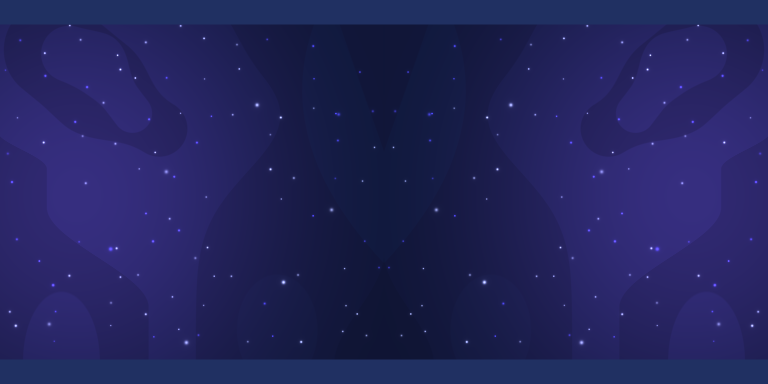
A Shadertoy shader for this background:

```glsl
// Mirrored indigo night sky with layered nebula shapes, stars and two flat bars.
#define BAR_HEIGHT 0.0638
#define BAR_COLOR vec3(0.125, 0.190, 0.385)
#define GLOW_COLOR vec3(0.212, 0.180, 0.500)
#define DARK_COLOR vec3(0.072, 0.096, 0.245)
#define GLOW_CENTER vec2(0.20, 0.49)
#define GLOW_RADIUS 0.86
#define SMALL_STAR_GRID 12.0
#define LARGE_STAR_GRID 5.0

// Hash without sine: three values in 0..1 for a cell.
vec3 hash3(vec2 cell) {
    vec3 q = fract(cell.xyx * vec3(0.1031, 0.1030, 0.0973));
    q += dot(q, q.yxz + 33.33);
    return fract((q.xxy + q.yzz) * q.zyx);
}

// Coverage of the negative side of a distance, smoothed over one pixel.
float fill(float dist) {
    float edge = 0.8 / iResolution.y;
    return 1.0 - smoothstep(-edge, edge, dist);
}

float smoothMin(float a, float b, float k) {
    float h = max(k - abs(a - b), 0.0) / k;
    return min(a, b) - 0.25 * h * h * k;
}

float capsule(vec2 p, vec2 a, vec2 b, float radius) {
    vec2 ab = b - a;
    float along = clamp(dot(p - a, ab) / dot(ab, ab), 0.0, 1.0);
    return length(p - a - ab * along) - radius;
}

float ellipse(vec2 p, vec2 center, vec2 radii) {
    return (length((p - center) / radii) - 1.0) * min(radii.x, radii.y);
}

vec3 nebula(vec2 p) {
    // Violet glow falling off to the dark middle
    float falloff = length((p - GLOW_CENTER) * vec2(1.0, 0.92)) / GLOW_RADIUS;
    vec3 color = mix(GLOW_COLOR, DARK_COLOR, smoothstep(0.0, 1.0, falloff));

    // Wavy edge between the bright side and the middle
    float bulge = (p.y - 0.70) / 0.21;
    float sideEdge = 0.51 + 0.22 * exp(-bulge * bulge)
                   + 0.03 * smoothstep(0.80, 0.95, p.y);
    color *= 1.0 - 0.10 * fill(sideEdge - p.x);

    // Shaded bank along the outer and lower edge, with a light dome
    float bankEdge = mix(0.387, 0.122, smoothstep(0.20, 0.46, p.y))
                   - 0.13 * smoothstep(0.56, 0.66, p.y);
    float dome = ellipse(p, vec2(0.16, 0.06), vec2(0.10, 0.18));
    color *= 1.0 - 0.11 * fill(max(p.x - bankEdge, -dome));

    // Dark curl in the upper corner around a lighter core
    float curl = smoothMin(
        capsule(p, vec2(0.14, 0.87), vec2(0.25, 0.78), 0.13),
        capsule(p, vec2(0.25, 0.76), vec2(0.415, 0.665), 0.073), 0.08);
    float core = smoothMin(
        capsule(p, vec2(0.18, 0.86), vec2(0.25, 0.84), 0.073),
        capsule(p, vec2(0.25, 0.83), vec2(0.345, 0.705), 0.051), 0.06);
    color *= 1.0 - 0.14 * fill(max(curl, -core));

    // Faint teal leaf beside the axis
    float leafBend = p.y - 0.765;
    float leafLeft = 0.787 + 1.05 * leafBend * leafBend;
    float leafRight = 0.89 + 0.35 * (0.92 - p.y);
    float leaf = max(leafLeft - p.x, p.x - leafRight);
    color += vec3(0.0, 0.012, 0.020) * fill(leaf);

    // Low dome and dark foot of the axis
    float lowDome = ellipse(p, vec2(0.722, 0.14), vec2(0.105, 0.145));
    color += vec3(0.004, 0.008, 0.014) * fill(lowDome);
    float footEdge = 1.0 - 0.13 * (1.0 - smoothstep(0.05, 0.34, p.y));
    color *= 1.0 - 0.07 * fill(footEdge - p.x);
    return color;
}

// One jittered star per grid cell; some cells stay empty.
vec3 stars(vec2 p, float grid, float density, float radius, float seed) {
    vec2 cell = floor(p * grid);
    vec3 place = hash3(cell + seed);
    vec3 look = hash3(cell + seed + 57.0);
    vec2 center = (cell + 0.15 + 0.7 * place.xy) / grid;
    float size = radius * mix(0.65, 1.1, look.x);
    float d = length(p - center) / size;
    float light = exp(-d * d) + 0.18 * exp(-0.8 * d);
    vec3 tint = mix(vec3(0.72, 0.75, 0.95), vec3(0.30, 0.24, 0.95),
                    step(0.68, look.y));
    return tint * light * mix(0.35, 1.0, look.z) * step(place.z, density);
}

void mainImage(out vec4 fragColor, in vec2 fragCoord) {
    // Height is one unit; the right half mirrors the left
    vec2 p = fragCoord / iResolution.y;
    float axis = 0.5 * iResolution.x / iResolution.y;
    p.x = 1.0 - abs(p.x - axis);

    vec3 color = nebula(p);
    color += stars(p, SMALL_STAR_GRID, 0.72, 0.0028, 11.0);
    color += stars(p, LARGE_STAR_GRID, 0.50, 0.0046, 83.0);

    // Flat bars above and below
    float bar = fill(min(p.y, 1.0 - p.y) - BAR_HEIGHT);
    fragColor = vec4(mix(color, BAR_COLOR, bar), 1.0);
}
```
